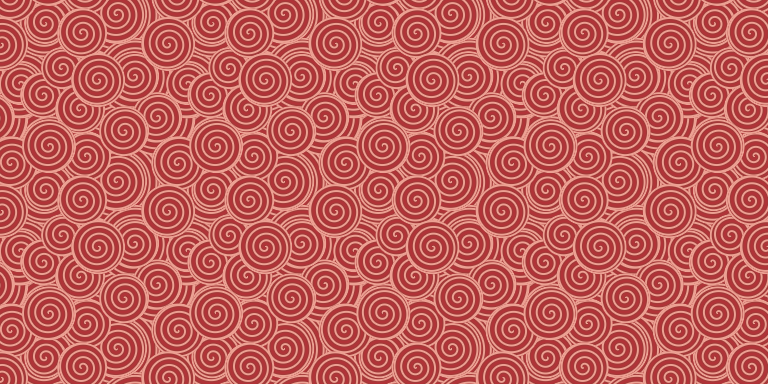
This pattern is drawn by a Shadertoy shader. Its source:

```glsl
#define TILES_DOWN 2.297
#define TILE_UNITS 167.0
#define PITCH 6.7
#define LINE_WIDTH 1.95
#define FAN_GROWTH 13.4
#define RED vec3(0.695, 0.200, 0.220)
#define RED_RIM vec3(0.635, 0.225, 0.220)
#define SAND vec3(0.925, 0.630, 0.575)

const float TAU = 6.2831853;

// Discs as centre and radius, each list ordered from back to front
const vec3 BACK_DISCS[6] = vec3[6](
    vec3(117, 181, 29), vec3(157, 117, 24), vec3(20, 84, 20),
    vec3(86, 156, 24), vec3(45, 23, 20), vec3(134, 76, 24));

const vec3 FRONT_DISCS[9] = vec3[9](
    vec3(43, 95, 22), vec3(11, 163, 26), vec3(80, 109, 24),
    vec3(62, 68, 20), vec3(82, 33, 24), vec3(124, 131, 24),
    vec3(49, 146, 26), vec3(98, 80, 26), vec3(1, 44, 26));

float hash(vec2 p) {
    return fract(sin(dot(p, vec2(12.99, 78.23))) * 4375.85);
}

// Coverage of a shape from its signed distance
float coverage(float dist, float pixel) {
    return clamp(0.5 - dist / pixel, 0.0, 1.0);
}

// Paints one outlined spiral disc, wrapped around the tile
void paintDisc(inout vec3 color, vec2 p, vec3 disc, float growth, float pixel) {
    vec2 offset = p - disc.xy;
    offset -= TILE_UNITS * round(offset / TILE_UNITS);
    float radius = length(offset);
    float halfLine = 0.5 * LINE_WIDTH;
    float edge = radius - disc.z - growth;
    if (edge > halfLine + pixel) return;

    // One turn of the angle advances the line by one pitch
    float turn = atan(offset.y, offset.x + 1e-5) / TAU + hash(disc.xy);
    float spiral = abs(fract(radius / PITCH - turn) - 0.5) * PITCH;
    float line = min(spiral, abs(edge)) - halfLine;

    // The red deepens along the lines
    vec3 fill = mix(RED_RIM, RED, smoothstep(0.8, 1.7, line));
    vec3 ink = mix(fill, SAND, coverage(line, pixel));
    color = mix(color, ink, coverage(edge - halfLine, pixel));
}

void mainImage(out vec4 fragColor, in vec2 fragCoord) {
    // Tile units measured from the upper left corner
    float pixel = TILES_DOWN * TILE_UNITS / iResolution.y;
    vec2 p = vec2(fragCoord.x, iResolution.y - fragCoord.y) * pixel;
    vec3 color = RED;

    // Wide fans fill the gaps behind the discs
    for (int i = 0; i < FRONT_DISCS.length(); i++)
        paintDisc(color, p, FRONT_DISCS[i], FAN_GROWTH, pixel);
    for (int i = 0; i < BACK_DISCS.length(); i++)
        paintDisc(color, p, BACK_DISCS[i], FAN_GROWTH, pixel);

    // Whole discs
    for (int i = 0; i < BACK_DISCS.length(); i++)
        paintDisc(color, p, BACK_DISCS[i], 0.0, pixel);
    for (int i = 0; i < FRONT_DISCS.length(); i++)
        paintDisc(color, p, FRONT_DISCS[i], 0.0, pixel);

    fragColor = vec4(color, 1.0);
}
```
